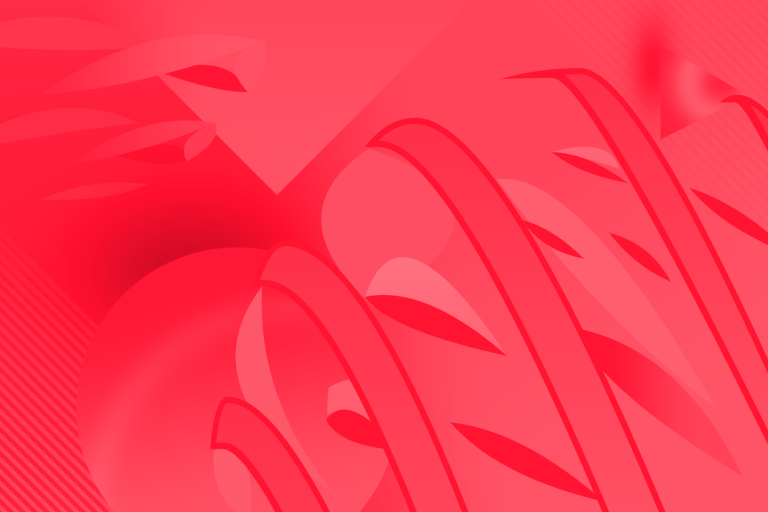
Reproduce this background procedurally as a WebGL 1 fragment shader.

```glsl
precision highp float;
// Red and pink abstract: a spiral of outlined arches over a shaded ball, with
// curled ribbons, stripes and a wedge. Shapes are bounded by parabolas and are
// layered as one scalar tone, which a red-to-pink ramp turns into colour.
uniform vec2 u_resolution;

vec2 p;      // position, canvas height is one, y runs downward
float tone;  // painted tone, 0 red to 1 pink

float wedgeArea(vec2 a, vec2 b) { return a.x * b.y - a.y * b.x; }

// Coverage of a signed distance, negative inside
float cover(float d) {
  float soft = .8 / u_resolution.y;
  return 1. - smoothstep(-soft, soft, d);
}

void paint(float value, float amount) { tone = mix(tone, value, amount); }

// Signed distance to the parabola from a to b with control point c
float curve(vec2 a, vec2 c, vec2 b) {
  vec2 e = c - a, f = b - a, q = p - a;
  float area = wedgeArea(e, f);
  float v = wedgeArea(e, q) / area;
  float u = .5 * wedgeArea(q, f) / area + v;
  vec2 gradV = vec2(-e.y, e.x) / area;
  vec2 gradU = .5 * vec2(f.y, -f.x) / area + gradV;
  return sign(area) * (u * u - v) / max(length(2. * u * gradU - gradV), .001);
}

// Leaf between two curves that share both ends
void leaf(float value, vec4 ends, vec4 bends) {
  vec2 a = ends.xy, b = ends.zw;
  float d = max(curve(a, bends.xy, b), -curve(a, bends.zw, b));
  paint(value, cover(max(d, length(p - .5 * (a + b)) - .75 * length(b - a))));
}

// Leaning arch: apex, then widths of right and left flank and lean
float arch(vec2 apex, vec3 form) {
  vec2 q = p - apex;
  float u = q.x - form.z * q.y;
  float side = u > 0. ? form.x : form.y;
  float k = u / (side * side);
  return (u * k - q.y) / length(vec2(2. * k, -1. - 2. * k * form.z));
}

// Band between two arches with a darker rim
void band(vec2 apex, vec3 form, vec2 innerApex, vec2 innerForm) {
  float d = max(arch(apex, form), -arch(innerApex, vec3(innerForm.x, 2., innerForm.y)));
  paint(mix(.04, .28 + .38 * (p.y - apex.y), cover(d + .012)), cover(d));
}

void main() {
  p = vec2(gl_FragCoord.x, u_resolution.y - gl_FragCoord.y) / u_resolution.y;

  // Backdrop and the pointed light panel
  tone = mix(.12, .46, smoothstep(.45, .85, p.x + .25 * (.3 - p.y)));
  tone += .14 * smoothstep(.8, 1.6, p.x * .6 + p.y);
  tone += .15 * exp(-8. * p.y) * (1. - smoothstep(.3, .7, p.x));
  vec2 v = p - vec2(.541, .381);
  float panel = cover(max(v.x + v.y, v.y - v.x) * .707);
  paint(.48 + .4 * p.y, panel * smoothstep(.12, .42, p.x));
  float lines = smoothstep(-.3, .3, sin((p.y - p.x) * 268.));
  tone += .04 * lines * smoothstep(.9, 1.1, p.x - p.y);

  // Ribbons, fading out to the left
  float fade = smoothstep(.05, .45, p.x);
  leaf(.33, vec4(-.12, .08, .3, .09), vec4(.12, -.02, .12, .11));
  leaf(.05, vec4(.31, .14, .484, .18), vec4(.45, .1, .42, .18));
  leaf(.2 + .4 * fade, vec4(.08, .185, .515, .08), vec4(.29, .03, .29, .17));
  leaf(.58, vec4(.515, .08, .484, .18), vec4(.535, .12, .42, .11));
  leaf(.26, vec4(-.1, .3, .27, .24), vec4(.1, .16, .1, .26));
  leaf(.05, vec4(.21, .297, .368, .312), vec4(.37, .26, .31, .335));
  leaf(.12 + .3 * fade, vec4(.14, .32, .42, .24), vec4(.28, .215, .28, .3));
  leaf(.4, vec4(.42, .24, .365, .315), vec4(.435, .275, .34, .27));
  leaf(.26, vec4(.08, .39, .288, .36), vec4(.18, .345, .21, .395));

  // Shadow, corner stripes and the ball with its bright ring
  vec2 s = (p - vec2(.37, .53)) / vec2(.2, .14);
  tone -= .48 * exp(-dot(s, s));
  tone += .32 * lines * cover(.44 + p.x - p.y) * smoothstep(.3, 1., p.y - .3 * p.x);
  float ring = (length(p - vec2(.586, 1.)) - .4) / .035;
  float ball = .08 + .5 * smoothstep(.55, 1.05, p.y + .2 * (p.x - .4));
  paint(ball + .14 * exp(-ring * ring), cover(length(p - vec2(.463, .797)) - .314));

  // Wedge with a glow behind it
  vec2 g = (p - vec2(1.275, .13)) / vec2(.04, .09);
  paint(.04, exp(-dot(g, g)));
  float wedge = max(1.29 - p.x, dot(p - vec2(1.289, .088), vec2(.495, -.869)));
  wedge = max(wedge, dot(p - vec2(1.461, .186), vec2(.451, .892)));
  float halo = (length(p - vec2(1.41, .16)) - .065) / .035;
  paint(.15 + .5 * exp(-halo * halo), cover(wedge));

  // Pale inner turns of the spiral
  leaf(.56, vec4(.72, .29, .73, .6), vec4(1.05, .4, .53, .42));
  leaf(1.28 - .8 * p.y, vec4(.713, .58, .99, .695), vec4(.78, .38, .83, .56));
  leaf(.68, vec4(.639, .81, .76, .88), vec4(.64, .6, .68, .79));
  leaf(.64, vec4(.512, .559, .655, .967), vec4(.5, .78, .36, .76));
  leaf(.66, vec4(.418, .88, .49, 1.02), vec4(.5, .85, .41, .98));
  leaf(.7, vec4(.97, .35, 1.4, .8), vec4(1.13, .33, 1.15, .6));
  leaf(.75, vec4(1.078, .297, 1.21, .33), vec4(1.19, .265, 1.14, .305));

  // Deep red gaps between the turns
  float deep = .04;
  leaf(deep, vec4(.713, .58, .99, .695), vec4(.83, .555, .76, .645));
  leaf(deep, vec4(.637, .82, .78, .88), vec4(.68, .76, .66, .87));
  leaf(deep, vec4(.88, .825, 1.18, .98), vec4(1.02, .84, .97, .93));
  leaf(deep, vec4(1.02, .43, 1.14, .505), vec4(1.08, .445, 1.06, .49));
  leaf(deep, vec4(1.347, .367, 1.55, .5), vec4(1.45, .4, 1.41, .445));
  leaf(deep, vec4(1.19, .455, 1.31, .55), vec4(1.27, .475, 1.24, .52));
  leaf(deep, vec4(1.078, .297, 1.225, .357), vec4(1.15, .3, 1.13, .34));
  float dim = mix(deep, .45, smoothstep(1.16, 1.38, p.x));
  leaf(dim, vec4(1.12, .64, 1.45, .93), vec4(1.33, .68, 1.17, .76));

  // Outlined arches, from back to front
  band(vec2(1.44, .185), vec3(.3, .3, .2), vec2(1.435, .2), vec2(.1, .35));
  band(vec2(1.133, .133), vec3(.283, 1.1, .27), vec2(1.078, .152), vec2(.16, .4));
  band(vec2(.811, .23), vec3(.377, .46, .205), vec2(.738, .287), vec2(.32, .236));
  band(vec2(.557, .469), vec3(.411, .25, .11), vec2(.514, .559), vec2(.331, .152));
  band(vec2(.445, .775), vec3(.345, .16, .16), vec2(.434, .877), vec2(.2, .27));

  // Tone ramp: dark crimson below zero, red to pink above
  vec3 color = mix(vec3(1., .06, .18), vec3(1., .5, .55), clamp(tone, 0., 1.));
  color = mix(color, vec3(.8, .04, .14), clamp(-2.5 * tone, 0., 1.));
  gl_FragColor = vec4(color, 1.);
}
```
